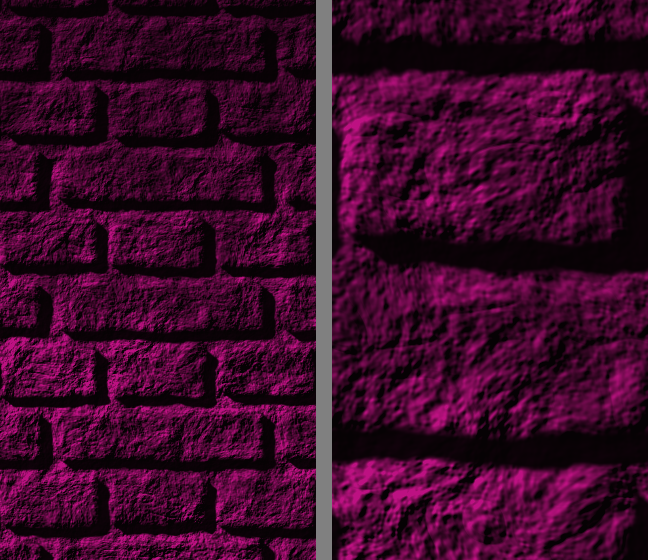
Left, the full canvas; right, a detail of the centre.
Write a Shadertoy shader that draws this texture.

```glsl
// Rough brick wall in dark magenta: rows of short bricks alternate with rows of long ones.
// A noisy height field is lit from the upper left by finite differences, and a short
// march toward the light casts the black shadows right of and below every brick.

float hash(vec2 p) {
    vec3 q = fract(p.xyx * vec3(0.1031, 0.1030, 0.0973));
    q += dot(q, q.yzx + 33.33);
    return fract((q.x + q.y) * q.z);
}

float noise(vec2 p) {
    vec2 i = floor(p), f = fract(p);
    f = f * f * (3.0 - 2.0 * f);
    return mix(mix(hash(i), hash(i + vec2(1, 0)), f.x),
               mix(hash(i + vec2(0, 1)), hash(i + vec2(1, 1)), f.x), f.y);
}

float fbm(vec2 p) {
    float sum = 0.0, amp = 0.5;
    for (int i = 0; i < 5; i++) {
        sum += amp * noise(p);
        p = mat2(1.6, 1.2, -1.2, 1.6) * p + 17.3;
        amp *= 0.56;
    }
    return sum;
}

// Signed distance to the brick of this cell in x; a random value for that brick in y.
vec2 brick(vec2 p) {
    p += 0.016 * (vec2(noise(p * 17.0), noise(p * 17.0 + 40.0)) - 0.5);
    p += 0.007 * (vec2(noise(p * 60.0), noise(p * 60.0 + 70.0)) - 0.5);
    float rowHeight = 0.2057;
    float row = floor((p.y - 0.1875) / rowHeight + 0.5);
    bool isLong = mod(row, 2.0) > 0.5;
    float period = isLong ? 0.713 : 0.343;
    float x = p.x - (isLong ? 0.509 : 0.498);
    float column = floor(x / period + 0.5);
    float id = hash(vec2(column + 31.0, row + 57.0));
    vec2 local = vec2(x - column * period, p.y - 0.1875 - row * rowHeight);
    local.y += 0.006 * (id - 0.5);
    vec2 halfSize = vec2(isLong ? 0.330 : 0.154, 0.077 + 0.005 * id);
    vec2 q = abs(local) - halfSize + 0.022;
    return vec2(length(max(q, 0.0)) + min(max(q.x, q.y), 0.0) - 0.022, id);
}

// Domed bricks with creases, over grainy mortar.
float height(vec2 p) {
    float face = smoothstep(0.012, -0.022, brick(p).x);
    vec2 bent = p + 0.03 * vec2(noise(p * 11.0), noise(p * 11.0 + 9.0));
    float crease = abs(noise(bent * vec2(23.0, 34.0)) - 0.5);
    return 0.24 * face + fbm(bent * 15.0) + 0.3 * face * min(crease, 0.2)
         + 0.05 * noise(p * 150.0);
}

void mainImage(out vec4 fragColor, in vec2 fragCoord) {
    vec2 p = fragCoord / iResolution.x;
    float up = fragCoord.y / iResolution.y;
    vec2 wall = brick(p);
    float face = smoothstep(0.006, -0.006, wall.x);

    // Slope toward the light
    vec2 toLight = vec2(-0.75, 0.66);
    float stepSize = 0.0028;
    float slope = (height(p) - height(p + toLight * stepSize)) / stepSize;

    // Cast shadow
    float shadow = 0.0;
    for (int i = 1; i <= 8; i++) {
        vec2 toward = vec2(-0.038, 0.031) * float(i) / 8.0;
        shadow = max(shadow, smoothstep(0.003, -0.005, brick(p + toward).x));
    }
    shadow *= smoothstep(-0.009, 0.002, wall.x);

    // Brightness: mortar catches more light, bricks vary, the top of the wall is dim
    float light = mix(0.60, 0.42 + 0.12 * wall.y, face) + 0.036 * slope;
    light *= 0.75 + 0.5 * noise(p * 7.0 + 3.0);
    light *= mix(1.08, 0.46, smoothstep(0.25, 1.02, up + 0.06 * (p.x - 0.5)));
    light = max(light, 0.0) * (1.0 - 0.95 * shadow);

    vec3 soot = vec3(0.025, 0.006, 0.014);
    vec3 magenta = vec3(0.55, 0.048, 0.38);
    fragColor = vec4(soot + magenta * min(light, 1.3), 1.0);
}
```
